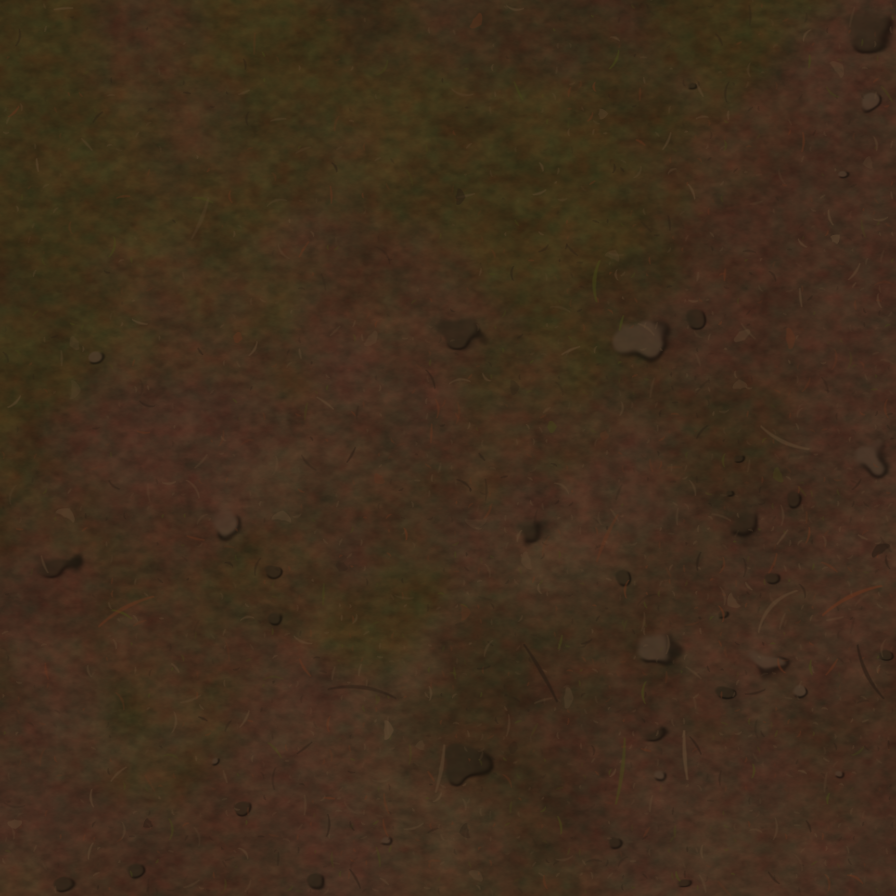
Write a WebGL 2 fragment shader that draws this texture.

```glsl
#version 300 es
precision highp float;
precision highp int;
// Dim forest floor: mossy brown soil with litter flecks, twigs, pebbles and pits.
uniform vec2 u_resolution;
out vec4 fragColor;

vec3 hash3(vec2 cell, float seed) {
  uvec3 v = uvec3(ivec3(vec3(cell, seed)));
  v = v * 1664525u + 1013904223u;
  v.x += v.y * v.z; v.y += v.z * v.x; v.z += v.x * v.y;
  v ^= v >> 16u;
  v.x += v.y * v.z; v.y += v.z * v.x; v.z += v.x * v.y;
  return vec3(v >> 8u) / 16777216.0;
}

float noise(vec2 p, float seed) {
  vec2 i = floor(p), f = fract(p);
  f = f * f * (3.0 - 2.0 * f);
  float low = mix(hash3(i, seed).x, hash3(i + vec2(1, 0), seed).x, f.x);
  float high = mix(hash3(i + vec2(0, 1), seed).x, hash3(i + vec2(1, 1), seed).x, f.x);
  return mix(low, high, f.y);
}

float fbm(vec2 p, float seed) {
  float sum = 0.0, amp = 0.53;
  for (int i = 0; i < 4; i++) {
    sum += amp * noise(p, seed + float(i));
    p = mat2(1.6, 1.2, -1.2, 1.6) * p + 7.3;
    amp *= 0.5;
  }
  return sum;
}

// Litter is thicker towards the lower right.
float litterDensity(vec2 uv) {
  return mix(0.3, 1.0, smoothstep(-0.5, 0.4, uv.x - uv.y));
}

vec3 litterColor(float pick) {
  vec3 c = vec3(0.37, 0.28, 0.19);
  c = mix(c, vec3(0.40, 0.20, 0.11), step(0.42, pick));
  c = mix(c, vec3(0.27, 0.28, 0.09), step(0.62, pick));
  return mix(c, vec3(0.14, 0.10, 0.07), step(0.76, pick));
}

// Scattered bent strokes; sizes are in cells of 1 / scale.
vec3 strokes(vec3 color, vec2 uv, float scale, float seed, float amount,
             float reach, float width, float bend, float strength) {
  vec2 p = uv * scale, base = floor(p);
  float soft = scale * max(0.0013, 0.8 / u_resolution.y);
  for (int k = 0; k < 9; k++) {
    vec2 cell = base + vec2(k % 3 - 1, k / 3 - 1);
    vec3 a = hash3(cell, seed), b = hash3(cell, seed + 1.0);
    if (a.z > amount * litterDensity((cell + 0.5) / scale)) continue;
    vec2 d = p - cell - 0.25 - 0.5 * a.xy;
    float angle = 3.14 * (b.x + 0.1 * sin(6.28 * b.x));
    d = mat2(cos(angle), -sin(angle), sin(angle), cos(angle)) * d;
    float halfLen = reach * mix(0.35, 1.0, b.y);
    d.y += bend * (b.z - 0.5) * d.x * d.x / halfLen;
    float taper = width * (1.0 - 0.5 * abs(d.x) / halfLen);
    float dist = length(vec2(max(abs(d.x) - halfLen, 0.0), d.y)) - taper;
    float cover = 1.0 - smoothstep(-soft, soft, dist);
    vec3 tint = litterColor(fract(b.z * 7.0 + a.x));
    color = mix(color, tint, cover * strength * mix(0.35, 1.0, a.y));
  }
  return color;
}

// Sparse round stones and dark hollows with shaded rims.
vec3 stones(vec3 color, vec2 uv, float scale, float seed, float amount) {
  vec2 p = uv * scale, base = floor(p);
  p += 0.16 * (vec2(noise(uv * 55.0, 60.0), noise(uv * 55.0, 61.0)) - 0.5);
  for (int k = 0; k < 9; k++) {
    vec2 cell = base + vec2(k % 3 - 1, k / 3 - 1);
    vec3 a = hash3(cell, seed), b = hash3(cell, seed + 1.0);
    if (a.z > amount * litterDensity((cell + 0.5) / scale)) continue;
    vec2 d = (p - cell - 0.25 - 0.5 * a.xy) * vec2(1.0, mix(1.0, 1.5, b.x));
    float radius = mix(0.1, 0.25, b.y);
    float dist = length(d) - radius;
    float body = 1.0 - smoothstep(-0.06, 0.04, dist);
    float rim = exp(-dist * dist * 500.0) * smoothstep(-0.6, 0.9, (d.x - d.y) / radius);
    vec3 fill = b.z < 0.3 ? vec3(0.31, 0.24, 0.18) : vec3(0.16, 0.13, 0.085);
    color = mix(color, fill, 0.6 * body);
    color *= 1.0 - 0.42 * rim;
  }
  return color;
}

void main() {
  vec2 uv = gl_FragCoord.xy / u_resolution;

  // Broad soil, moss and reddish earth patches
  float broad = fbm(uv * 5.0, 10.0);
  vec3 color = mix(vec3(0.215, 0.158, 0.092), vec3(0.272, 0.196, 0.130),
                   smoothstep(0.28, 0.7, broad));
  float moss = fbm(uv * vec2(5.0, 6.0) + 3.0, 20.0) + 0.22 * (uv.y - uv.x);
  color = mix(color, vec3(0.235, 0.192, 0.088), 0.75 * smoothstep(0.4, 0.68, moss));
  vec2 corner = uv - vec2(0.2, 0.04);
  float red = fbm(uv * 6.0 + 9.0, 30.0) + 0.22 * exp(-12.0 * dot(corner, corner))
            + 0.1 * smoothstep(0.4, 0.9, uv.x);
  color = mix(color, vec3(0.268, 0.170, 0.125), 0.7 * smoothstep(0.48, 0.78, red));

  // Crumbly mottling and fine grain, drawn out slightly sideways
  float mottle = fbm(uv * vec2(28.0, 36.0), 40.0) - 0.5;
  float grain = fbm(uv * vec2(95.0, 140.0), 50.0) - 0.5;
  color *= 1.0 + 0.32 * mottle + 0.34 * grain;
  float hue = fbm(uv * vec2(60.0, 75.0), 70.0) - 0.5;
  color += hue * vec3(0.05, -0.03, -0.015);

  // Stones, then litter from fine specks to long twigs
  color = stones(color, uv, 9.0, 80.0, 0.17);
  color = stones(color, uv, 24.0, 83.0, 0.07);
  color = strokes(color, uv, 70.0, 90.0, 0.5, 0.25, 0.08, 0.5, 0.4);
  color = strokes(color, uv, 34.0, 93.0, 0.42, 0.4, 0.05, 0.6, 0.5);
  color = strokes(color, uv, 20.0, 96.0, 0.12, 0.2, 0.11, 0.8, 0.55);
  color = strokes(color, uv, 11.0, 99.0, 0.18, 0.42, 0.025, 0.6, 0.6);
  fragColor = vec4(clamp(color, 0.0, 1.0), 1.0);
}
```
